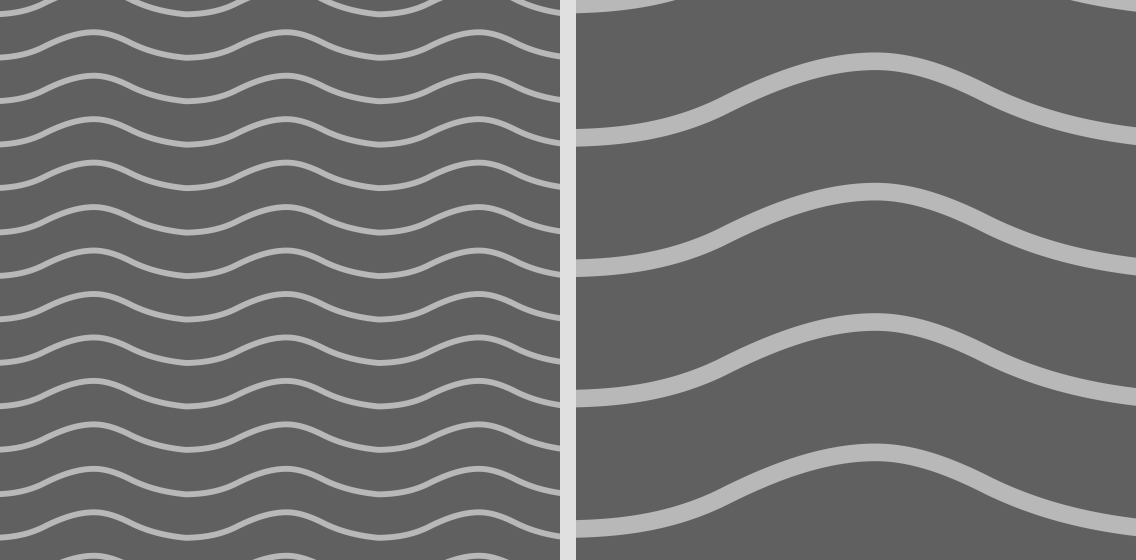
Left: the whole. Right: its middle third, enlarged.
This pattern is drawn by a Shadertoy shader. Its source:

```glsl
#define GROUND vec3(0.376)
#define LINE vec3(0.72)
#define PERIOD 0.34375
#define TROUGH_X 0.332
#define TROUGH_Y 0.1966
#define ROW_PITCH 0.0776
#define ROWS_PER_TILE 6.0
#define TILE_HEIGHT 0.4674
#define LINE_WIDTH 0.0105
#define STEEPNESS 0.5

// Cubic through knots a and b, each holding (x, height, slope)
float hermite(vec3 a, vec3 b, float x) {
    float span = b.x - a.x;
    float t = (x - a.x) / span;
    float s = 1.0 - t;
    float ease = t * t * (3.0 - 2.0 * t);
    return mix(a.y, b.y, ease) + span * t * s * (a.z * s - b.z * t);
}

// Height above the trough: a slow rise, a round crest, a quicker fall
float waveHeight(float x) {
    vec3 start = vec3(0.0, 0.0, 0.02);
    vec3 rise = vec3(0.0898, 0.0195, STEEPNESS);
    vec3 crest = vec3(0.1797, 0.0456, 0.0);
    vec3 fall = vec3(0.2448, 0.0267, -STEEPNESS);
    vec3 end = vec3(PERIOD, 0.0, -0.1);

    x = mod(x - TROUGH_X, PERIOD);
    if (x < rise.x) return hermite(start, rise, x);
    if (x < crest.x) return hermite(rise, crest, x);
    if (x < fall.x) return hermite(crest, fall, x);
    return hermite(fall, end, x);
}

// Signed offset to the nearest row; each tile ends in a slightly wider gap
float rowOffset(float y) {
    float tileY = mod(y - TROUGH_Y + 0.5 * ROW_PITCH, TILE_HEIGHT);
    float row = min(floor(tileY / ROW_PITCH), ROWS_PER_TILE - 1.0);
    return tileY - (row + 0.5) * ROW_PITCH;
}

void mainImage(out vec4 fragColor, in vec2 fragCoord) {
    vec2 uv = fragCoord / iResolution.y;
    float pixel = 1.0 / iResolution.y;

    // Divide by the slope's length to keep the stroke width even
    float slopeStep = 0.002;
    float slope = (waveHeight(uv.x + slopeStep) - waveHeight(uv.x - slopeStep)) / (2.0 * slopeStep);
    float dist = abs(rowOffset(uv.y - waveHeight(uv.x))) / sqrt(1.0 + slope * slope);

    // Antialiased stroke
    float coverage = clamp(0.5 + (0.5 * LINE_WIDTH - dist) / pixel, 0.0, 1.0);
    fragColor = vec4(mix(GROUND, LINE, coverage), 1.0);
}
```
